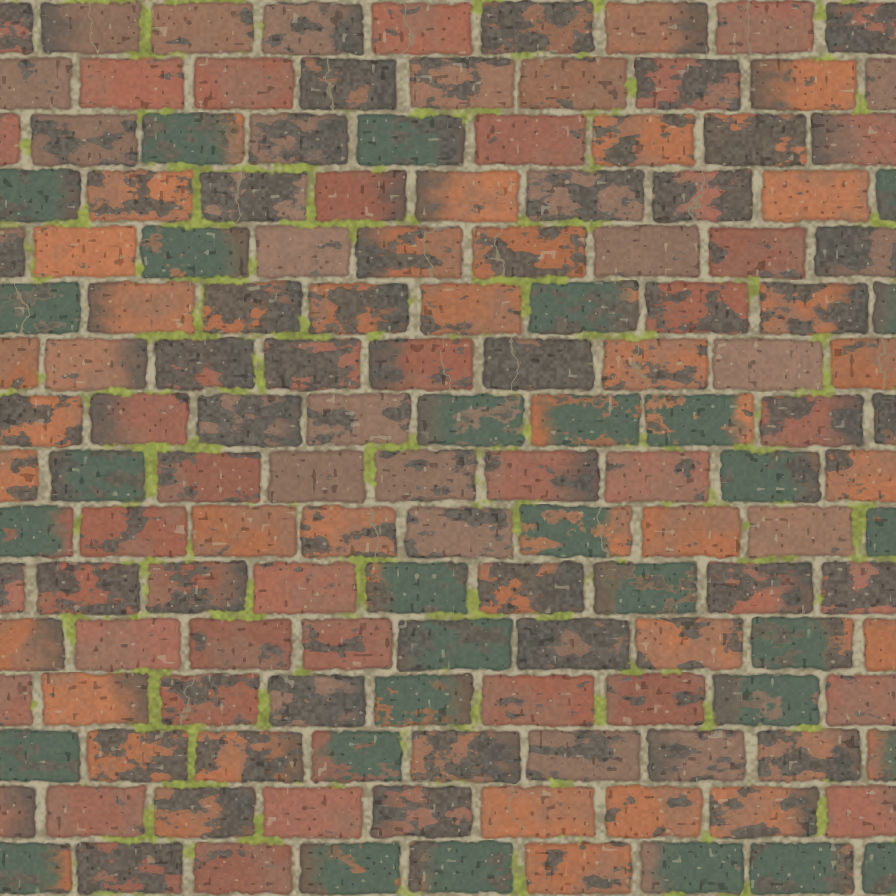
Reproduce this texture procedurally as a Shadertoy shader.

```glsl
#define COLUMNS 8.0
#define ROWS 16.0
#define BED_GAP 0.0029
#define JOINT_MIN 0.0030
#define JOINT_MAX 0.0070
#define CORNER 0.0050
#define JOINT_JITTER 0.07
#define CHAR_AMOUNT 0.37
#define MOSS_LEVEL 0.66
#define CRACKED_SHARE 0.14

const vec3 ORANGE = vec3(0.69, 0.45, 0.32);
const vec3 RED = vec3(0.62, 0.40, 0.33);
const vec3 BROWN = vec3(0.56, 0.45, 0.38);
const vec3 CHARCOAL = vec3(0.36, 0.35, 0.32);
const vec3 GLAZE = vec3(0.36, 0.41, 0.35);
const vec3 MORTAR_DARK = vec3(0.56, 0.52, 0.42);
const vec3 MORTAR_LIGHT = vec3(0.71, 0.67, 0.56);
const vec3 MOSS = vec3(0.55, 0.59, 0.27);

float hash(vec2 p) {
    vec3 q = fract(p.xyx * 0.1031);
    q += dot(q, q.yzx + 33.33);
    return fract((q.x + q.y) * q.z);
}

float noise(vec2 p) {
    vec2 i = floor(p), f = fract(p);
    f = f * f * (3.0 - 2.0 * f);
    return mix(mix(hash(i), hash(i + vec2(1, 0)), f.x),
               mix(hash(i + vec2(0, 1)), hash(i + vec2(1, 1)), f.x), f.y);
}

float fbm(vec2 p) {
    float sum = 0.0, weight = 0.5;
    for (int k = 0; k < 4; k++) {
        sum += weight * noise(p);
        p = mat2(1.6, 1.2, -1.2, 1.6) * p + 11.3;
        weight *= 0.5;
    }
    return sum / 0.9375;
}

// Random value of one brick; each trait has its own channel
float trait(vec2 id, float channel) {
    return hash(id * 3.0 + channel * vec2(41.0, 67.0) + 5.0);
}

// Upright joint: x = position in columns, y = half width on the canvas
vec2 joint(float column, float row) {
    vec2 id = vec2(mod(column, COLUMNS), row);
    float squeeze = 0.09 * exp(-0.8 * pow(id.x - 3.4, 2.0));
    float shift = (trait(id, 1.0) - 0.5) * JOINT_JITTER - squeeze;
    return vec2(column + shift, mix(JOINT_MIN, JOINT_MAX, trait(id, 2.0)));
}

float roundedBox(vec2 p, vec2 halfSize) {
    vec2 q = abs(p) - halfSize + CORNER;
    return length(max(q, 0.0)) + min(max(q.x, q.y), 0.0) - CORNER;
}

vec3 brickColour(vec2 p, vec2 halfSize, vec2 id, float d) {
    vec2 s = p + id * 0.731 + 1.0;
    float blotch = fbm(s * vec2(38.0, 62.0));
    float grain = noise(s * 260.0);

    // Fired clay
    float tone = trait(id, 3.0);
    vec3 clay = mix(ORANGE, BROWN, smoothstep(0.35, 0.65, tone));
    clay = mix(clay, RED, 0.8 * step(0.68, trait(id, 4.0)));
    clay *= 0.94 + 0.12 * trait(id, 5.0);
    clay = mix(clay, BROWN, 0.6 * smoothstep(0.4, 0.7, fbm(s * 22.0 + 40.0)));

    // Burnt end and patchy char
    float side = trait(id, 6.0) < 0.5 ? -1.0 : 1.0;
    float along = side * p.x / halfSize.x + (blotch - 0.5) * 0.8;
    float burn = smoothstep(0.05, 0.95, along) * step(0.6, trait(id, 7.0));
    clay = mix(clay, CHARCOAL, 0.75 * burn);
    float level = mix(0.83, CHAR_AMOUNT, pow(trait(id, 8.0), 1.2));
    float soot = smoothstep(level - 0.05, level + 0.05, blotch + (grain - 0.5) * 0.14);
    clay = mix(clay, CHARCOAL * (0.92 + 0.2 * grain), 0.85 * soot);

    // Green glaze, worn through in places
    float glazed = step(0.87, trait(id, 9.0));
    float worn = smoothstep(0.57, 0.68, blotch + 0.12 * (grain - 0.5));
    float reach = 1.0 - smoothstep(0.35, 0.9, along);
    clay = mix(clay, GLAZE, glazed * reach * (1.0 - 0.8 * worn));

    // Grain, pits, pale chips and dusty rim
    clay *= 0.95 + 0.10 * grain;
    clay *= 1.0 - 0.22 * smoothstep(0.80, 0.93, noise(s * 170.0 + 9.0));
    float chip = smoothstep(0.87, 0.96, noise(s * 145.0 + 23.0));
    clay = mix(clay, MORTAR_LIGHT, 0.5 * chip);
    clay *= 1.0 - 0.13 * smoothstep(-0.005, -0.0005, d);

    // Wandering crack
    float path = (trait(id, 10.0) - 0.5) * halfSize.x + (fbm(s.yx * 45.0) - 0.5) * 0.035;
    float crack = 1.0 - smoothstep(0.0005, 0.0021, abs(p.x - path));
    return mix(clay, MORTAR_DARK, 0.85 * crack * step(1.0 - CRACKED_SHARE, trait(id, 11.0)));
}

void mainImage(out vec4 fragColor, in vec2 fragCoord) {
    vec2 uv = fragCoord / iResolution.xy;
    float pixel = 1.0 / iResolution.y;

    // Find the brick between its two joints
    float row = floor(uv.y * ROWS);
    float start = (mod(row, 2.0) > 0.5 ? 0.31 : 0.72) + 0.18 * (hash(vec2(row, 91.0)) - 0.5);
    float u = uv.x * COLUMNS - start;
    float column = floor(u);
    if (u < joint(column, row).x) column -= 1.0;
    else if (u > joint(column + 1.0, row).x) column += 1.0;
    vec2 id = vec2(mod(column, COLUMNS), row);
    vec2 a = joint(column, row), b = joint(column + 1.0, row);
    float left = (a.x + start) / COLUMNS + a.y;
    float right = (b.x + start) / COLUMNS - b.y;
    vec2 centre = vec2(left + right, (2.0 * row + 1.0) / ROWS) * 0.5;
    centre.y += (trait(id, 12.0) - 0.5) * 0.002;
    vec2 halfSize = vec2((right - left) * 0.5, 0.5 / ROWS - BED_GAP);

    // Tilted outline with chipped edges
    vec2 p = uv - centre;
    p.y += p.x * (trait(id, 13.0) - 0.5) * 0.025;
    vec2 s = p + id * 0.517 + 2.0;
    float d = roundedBox(p, halfSize);
    d += (noise(s * 55.0) - 0.5) * 0.0035 + (noise(s * 190.0) - 0.5) * 0.0022;

    // Sandy mortar, shaded beside the bricks
    float sand = 0.6 * fbm(uv * 70.0) + 0.4 * noise(uv * 250.0);
    vec3 mortar = mix(MORTAR_DARK, MORTAR_LIGHT, smoothstep(0.2, 0.7, sand));
    mortar *= 0.86 + 0.14 * smoothstep(0.0, 0.003, d);
    float cover = smoothstep(-pixel, pixel, d);
    vec3 colour = mix(brickColour(p, halfSize, id, d), mortar, cover);

    // Moss gathers along two damp bands and creeps over edges
    float damp = exp(-pow((uv.x - 0.22) / 0.09, 2.0)) + 0.6 * exp(-pow((uv.x - 0.57) / 0.05, 2.0));
    float moss = smoothstep(MOSS_LEVEL - 0.05, MOSS_LEVEL + 0.07, fbm(uv * 24.0 + 7.0) + 0.17 * damp);
    moss *= smoothstep(-0.003, 0.001, d + (sand - 0.5) * 0.006);
    colour = mix(colour, MOSS * (0.75 + 0.5 * sand), 0.85 * moss);

    fragColor = vec4(colour, 1.0);
}
```
